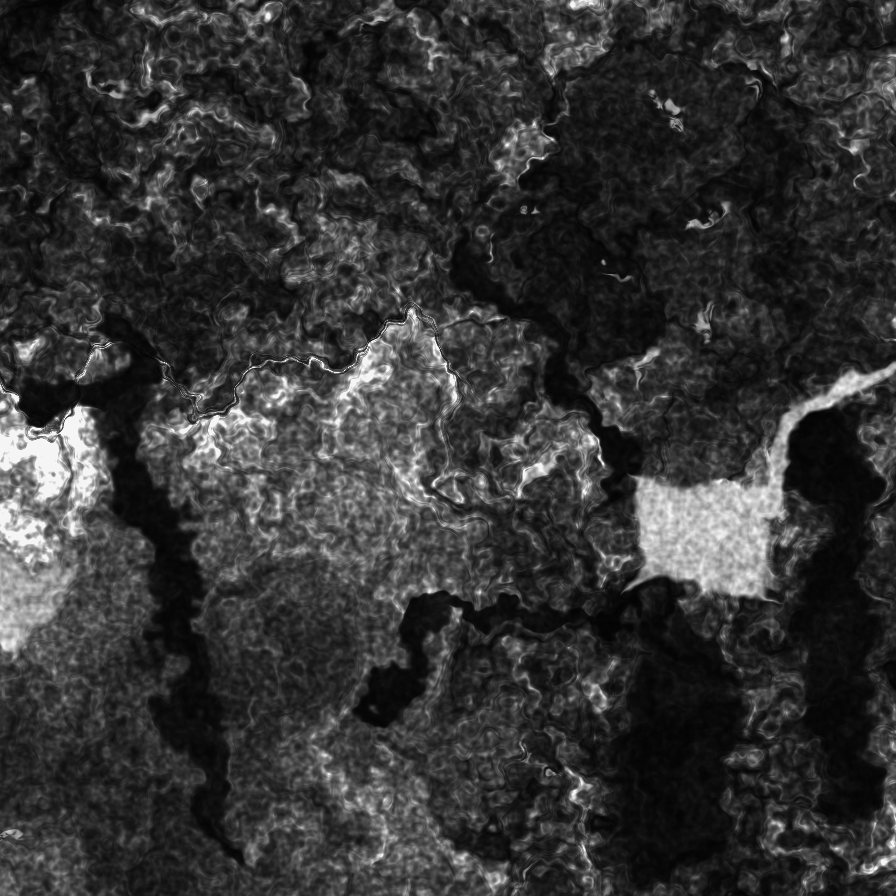
A WebGL 2 fragment shader for this texture:

```glsl
#version 300 es
precision highp float;
// Dark fractured rock: grainy slabs, black fissures, a boulder and pale mineral pockets.
uniform vec2 u_resolution;
out vec4 fragColor;

const float MEDIAN_TONE = 0.152;     // grey level at zero relief
const float TONE_SPREAD = 0.78;      // exponential contrast
const float BROAD_SCALE = 3.2;
const float MOTTLE_SCALE = 15.0;
const float GRAIN_SCALE = 105.0;
const float FACET_SCALE = 6.5;
const float CHIP_SCALE = 9.0;
const float CHIP_CHANCE = 0.24;
const float WARP_AMOUNT = 0.016;
const float CREST_HEIGHT = 0.665;
const float PALE_TONE = 0.72;
const vec2 BOULDER_CENTER = vec2(0.77, 0.69);
const vec2 BOULDER_RADIUS = vec2(0.215, 0.245);
const vec2 POCKET_CENTER = vec2(0.787, 0.402);
const vec2 POCKET_RADIUS = vec2(0.086, 0.068);
// Fissures run from xy to zw, with their half widths.
const int FISSURE_COUNT = 7;
const vec4 FISSURES[FISSURE_COUNT] = vec4[](
  vec4(0.13, 0.60, 0.25, 0.08), vec4(0.04, 0.53, 0.13, 0.56),
  vec4(0.52, 0.74, 0.68, 0.48), vec4(0.77, 0.27, 0.75, 0.08),
  vec4(0.93, 0.52, 0.93, 0.15), vec4(0.47, 0.32, 0.70, 0.30),
  vec4(0.47, 0.31, 0.43, 0.20));
const float FISSURE_WIDTHS[FISSURE_COUNT] =
  float[](0.027, 0.024, 0.017, 0.05, 0.04, 0.010, 0.016);

vec2 hash2(vec2 p) {
  vec3 h = fract(p.xyx * vec3(0.1031, 0.1030, 0.0973));
  h += dot(h, h.yzx + 33.33);
  return fract((h.xx + h.yz) * h.zy);
}

float cornerGradient(vec2 cell, vec2 offset) {
  float angle = 6.2832 * hash2(cell + 57.0).x;
  return dot(vec2(cos(angle), sin(angle)), offset);
}

// Gradient noise, scaled to about unit deviation.
float noise(vec2 p) {
  vec2 i = floor(p), f = fract(p);
  vec2 s = f * f * f * (f * (f * 6.0 - 15.0) + 10.0);
  vec2 e = vec2(1.0, 0.0);
  float low = mix(cornerGradient(i, f), cornerGradient(i + e, f - e), s.x);
  float high = mix(cornerGradient(i + e.yx, f - e.yx), cornerGradient(i + 1.0, f - 1.0), s.x);
  return 4.5 * mix(low, high, s.y);
}

float fbm(vec2 p) {
  float sum = 0.0, amplitude = 0.8;
  for (int k = 0; k < 4; k++) {
    sum += amplitude * noise(p);
    p = mat2(1.6, 1.2, -1.2, 1.6) * p + 11.7;
    amplitude *= 0.62;
  }
  return sum;
}

float segmentDistance(vec2 p, vec2 a, vec2 b) {
  vec2 d = b - a;
  return length(p - a - d * clamp(dot(p - a, d) / dot(d, d), 0.0, 1.0));
}

// Cellular facets: x is the tone of the cell, y the gap to its border.
vec2 facets(vec2 p) {
  float nearest = 9.0, second = 9.0, tone = 0.0;
  for (int k = 0; k < 9; k++) {
    vec2 cell = floor(p) + vec2(k % 3 - 1, k / 3 - 1);
    vec2 h = hash2(cell);
    float d = length(cell + h - p);
    if (d < nearest) { second = nearest; nearest = d; tone = fract(h.x * 7.0 + h.y * 5.0); }
    else second = min(second, d);
  }
  return vec2(tone * 2.0 - 1.0, second - nearest);
}

// Scattered pale slivers with random size and tilt.
float chips(vec2 p) {
  float cover = 0.0;
  for (int k = 0; k < 9; k++) {
    vec2 cell = floor(p) + vec2(k % 3 - 1, k / 3 - 1);
    vec2 h = hash2(cell + 23.0), size = hash2(cell + 71.0);
    float angle = 0.45 + 2.4 * (size.y - 0.5);
    vec2 d = mat2(cos(angle), -sin(angle), sin(angle), cos(angle)) * (p - cell - h);
    float shape = length(d / vec2(0.1 + 0.2 * size.x, 0.035 + 0.06 * size.y));
    cover = max(cover, smoothstep(1.25, 0.7, shape) * step(fract(h.x * 13.0 + size.x), CHIP_CHANCE));
  }
  return cover;
}

// Concave mineral pocket with a narrow arm bending up to the right.
float pocket(vec2 p) {
  vec2 q = (p - POCKET_CENTER) / POCKET_RADIUS;
  vec2 diagonal = pow(abs(vec2(q.x + q.y, q.x - q.y)) * 0.5, vec2(0.75));
  float core = (diagonal.x + diagonal.y - 1.0) * 0.06;
  float arm = min(segmentDistance(p, vec2(0.86, 0.44), vec2(0.885, 0.535)) - 0.010,
                  segmentDistance(p, vec2(0.885, 0.535), vec2(0.985, 0.595)) - 0.009);
  return smoothstep(0.004, -0.004, min(core, arm));
}

void main() {
  vec2 p = gl_FragCoord.xy / u_resolution.y;
  vec2 warp = WARP_AMOUNT * vec2(fbm(p * 9.0), fbm(p * 9.0 + 40.0));
  vec2 q = p + warp;
  float grain = 0.8 * noise(p * GRAIN_SCALE) + 0.5 * noise(p * GRAIN_SCALE * 1.7 + 9.0);

  // Jagged slab on the left, lit along its crest.
  float crest = CREST_HEIGHT + 0.055 * noise(vec2(p.x * 9.0, 3.5)) + warp.y;
  float depth = crest - p.y;
  float slab = smoothstep(0.0, 0.02, depth) * smoothstep(0.56, 0.46, q.x);
  float lit = slab * exp(-max(depth, 0.0) / 0.06);

  // Rounded boulder with a thin, broken rim.
  float rim = (length((q - BOULDER_CENTER) / BOULDER_RADIUS) - 1.0) * 0.22;
  float boulder = smoothstep(0.01, -0.02, rim);
  float rimLine = smoothstep(0.005, 0.001, abs(rim)) * smoothstep(-0.2, 0.8, noise(p * 14.0));

  // Layered relief.
  float mottle = fbm((q + warp) * MOTTLE_SCALE * mix(vec2(1.0), vec2(1.1, 0.6), slab));
  vec2 facet = facets(q * FACET_SCALE);
  float relief = 0.1 + 0.4 * noise(q * BROAD_SCALE + 5.0) + 0.36 * facet.x * (1.0 - 0.7 * slab);
  relief += mottle * mix(0.66, 0.36, max(slab, 0.6 * boulder)) + 0.27 * grain;
  relief += 0.3 * slab + lit * (0.9 + 0.4 * mottle) - 0.25 * boulder + 1.3 * rimLine;
  relief += 0.6 * slab * smoothstep(0.16, 0.05, q.x);
  relief -= 0.9 * smoothstep(0.09, 0.0, facet.y) * (1.0 - 0.75 * slab);

  // Black fissures.
  float dark = 0.0;
  for (int k = 0; k < FISSURE_COUNT; k++) {
    float d = segmentDistance(q, FISSURES[k].xy, FISSURES[k].zw);
    dark = max(dark, smoothstep(1.3, 0.65, d / FISSURE_WIDTHS[k]));
  }
  relief = mix(relief, -2.0 + 0.4 * mottle + 0.2 * grain, dark * 0.9);

  // Pale minerals over the tone curve.
  float tone = MEDIAN_TONE * exp(TONE_SPREAD * relief);
  float paleTone = PALE_TONE + 0.07 * grain + 0.05 * mottle;
  float leftPatch = smoothstep(0.01, -0.01, length((q - vec2(0.015, 0.335)) * vec2(0.8, 1.0)) - 0.052);
  float chip = chips((p + 0.6 * warp) * CHIP_SCALE) * smoothstep(-0.9, 0.7, mottle) * 0.75;
  tone = mix(tone, paleTone, max(chip * (1.0 - dark), 0.85 * leftPatch));
  tone = mix(tone, paleTone, pocket(p + 0.35 * warp));
  fragColor = vec4(vec3(clamp(tone, 0.012, 0.96)), 1.0);
}
```
